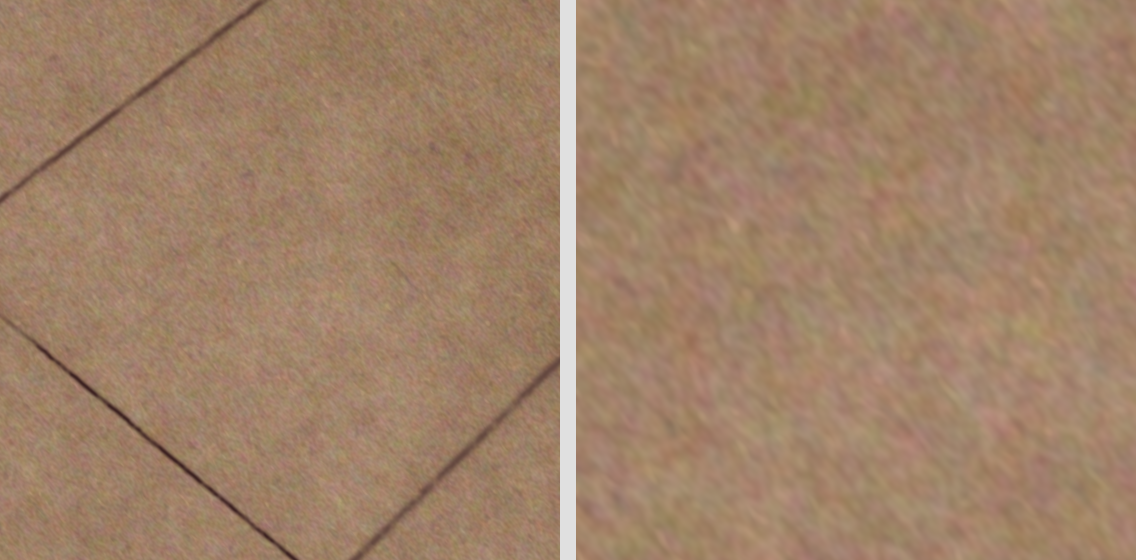
Left: the whole. Right: its middle third, enlarged.
Write a WebGL 2 fragment shader that draws this texture.

```glsl
#version 300 es
precision highp float;
// Tan stone paving seen close up: one large slab bounded by three dark joints.
// Joints are soft distances to lines; the stone is layered gradient noise that
// varies brightness and tint separately, with slanting grain and sparse flecks.

uniform vec2 u_resolution;
out vec4 fragColor;

// Random unit vector for a lattice cell.
vec2 cellGradient(vec2 cell) {
    uvec2 q = uvec2(ivec2(cell) + 4096);
    uint h = q.x * 1597334677u ^ q.y * 3812015801u;
    h = (h ^ (h >> 15)) * 2246822519u;
    h ^= h >> 13;
    float angle = float(h & 65535u) / 65536.0 * 6.28319;
    return vec2(cos(angle), sin(angle));
}

float gradientNoise(vec2 p) {
    vec2 i = floor(p), f = p - i;
    vec2 u = f * f * f * (f * (f * 6.0 - 15.0) + 10.0);
    float a = dot(cellGradient(i), f);
    float b = dot(cellGradient(i + vec2(1, 0)), f - vec2(1, 0));
    float c = dot(cellGradient(i + vec2(0, 1)), f - vec2(0, 1));
    float d = dot(cellGradient(i + vec2(1, 1)), f - vec2(1, 1));
    return mix(mix(a, b, u.x), mix(c, d, u.x), u.y);
}

float fbm(vec2 p) {
    float sum = 0.0, weight = 1.0;
    for (int octave = 0; octave < 3; octave++) {
        sum += weight * gradientNoise(p);
        p = p * 2.03 + 17.3;
        weight *= 0.65;
    }
    return sum;
}

// Signed distance to the line through a and b, with a slightly uneven course.
float jointDistance(vec2 p, vec2 a, vec2 b) {
    vec2 along = normalize(b - a);
    float t = dot(p - a, along);
    float wobble = 0.0018 * gradientNoise(vec2(t * 12.0, a.x * 40.0 + 3.5))
                 + 0.0016 * gradientNoise(vec2(t * 55.0, a.x * 40.0 + 9.5));
    return dot(p - a, vec2(-along.y, along.x)) + wobble;
}

// Dark core with a soft falloff; wear breaks up its strength.
float joint(float d, float halfWidth, float wear) {
    float x = d / halfWidth;
    return exp(-x * x) * clamp(0.86 + 0.6 * wear, 0.0, 1.0);
}

vec3 stone(vec2 p) {
    // Grain axes: x runs steeply down to the right, y across it.
    vec2 streak = vec2(0.66 * p.x - 0.75 * p.y, 0.75 * p.x + 0.66 * p.y) * vec2(0.7, 1.2);

    float light = 0.036 * fbm(p * 4.5 + 2.7)
                + 0.034 * fbm(streak * 26.0 + 8.1)
                + 0.044 * gradientNoise(streak * 90.0)
                + 0.046 * gradientNoise(streak * 165.0 + 23.0);
    float pinkGreen = 0.036 * fbm(p * 26.0 + 41.0)
                    + 0.034 * gradientNoise(streak * 72.0 + 5.0);
    float yellowBlue = 0.038 * fbm(p * 24.0 + 73.0)
                     + 0.032 * gradientNoise(streak * 66.0 + 31.0);

    vec3 color = vec3(0.621, 0.501, 0.402) + light;
    color += pinkGreen * vec3(0.6, -0.75, 0.1);
    color += yellowBlue * vec3(0.15, 0.25, -1.0);

    // Sparse flecks: dull gray-brown pits and pale grains.
    color -= vec3(0.055, 0.045, 0.025) * smoothstep(0.28, 0.6, gradientNoise(streak * 48.0 + 57.0));
    color += vec3(0.045, 0.040, 0.030) * smoothstep(0.30, 0.6, gradientNoise(streak * 80.0 + 91.0));

    // Broad shading: browner toward the upper right, paler near the middle.
    color -= vec3(0.026, 0.024, 0.034) * smoothstep(0.9, 1.8, p.x + p.y);
    vec2 fromMiddle = p - vec2(0.55, 0.45);
    color += 0.016 * exp(-9.0 * dot(fromMiddle, fromMiddle));
    return color;
}

void main() {
    vec2 p = gl_FragCoord.xy / u_resolution;
    vec3 color = stone(p);

    float upper = jointDistance(p, vec2(0.0, 0.643), vec2(0.471, 1.0));
    float lower = jointDistance(p, vec2(0.0, 0.438), vec2(0.527, 0.0));
    float right = jointDistance(p, vec2(0.634, 0.0), vec2(1.0, 0.356));
    float wear = fbm(p * 24.0 + 12.0);

    // Dusty shade beside the joints, and pale crumbled lips along two of them.
    float nearest = min(abs(upper), min(abs(lower), abs(right)));
    color -= 0.022 * exp(-nearest * 30.0);
    color += 0.045 * exp(-pow((upper - 0.012) / 0.005, 2.0)) * (0.6 + wear);
    color += 0.035 * exp(-pow((lower + 0.010) / 0.005, 2.0)) * (0.5 + wear);

    // The lower joint is thin and dark, fading out at its left end.
    float fade = mix(0.3, 1.0, smoothstep(0.03, 0.09, p.x));
    color = mix(color, vec3(0.37, 0.255, 0.22), joint(upper, 0.0066, wear));
    color = mix(color, vec3(0.24, 0.135, 0.13), joint(lower, 0.0046, wear) * fade);
    color = mix(color, vec3(0.38, 0.27, 0.24), joint(right, 0.0082, wear) * 0.92);

    fragColor = vec4(clamp(color, 0.0, 1.0), 1.0);
}
```
